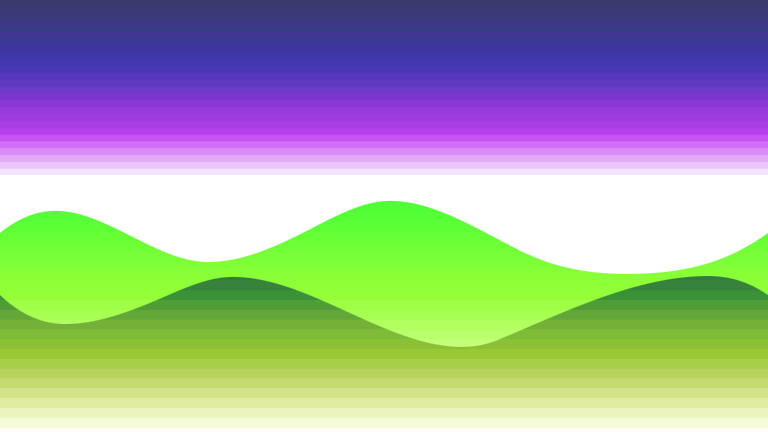
This background is drawn by a Shadertoy shader. Its source:

```glsl
// Two rolling green hills under a banded violet sky that fades to white.

const int COUNT = 8;              // stops per gradient, knots per ridge
const float HORIZON = 0.595;      // lower end of the coloured sky
const float SKY_BAND = 0.0158;    // band heights, as shares of the canvas
const float LAND_BAND = 0.0227;
const float LAND_BASE = 0.0116;
const float BAND_TINT = 0.025;    // random colour shift between bands

const vec3 WHITE = vec3(1.0);
const vec3 BACK_CREST = vec3(0.31, 1.0, 0.21);
const vec3 BACK_MIDDLE = vec3(0.58, 1.0, 0.22);
const vec3 BACK_FOOT = vec3(0.77, 1.0, 0.48);

// Gradient stops: height, then colour, from the top down
const vec4 SKY[COUNT] = vec4[COUNT](
    vec4(1.00, 0.24, 0.22, 0.42), vec4(0.90, 0.24, 0.22, 0.60),
    vec4(0.85, 0.25, 0.22, 0.70), vec4(0.765, 0.53, 0.22, 0.83),
    vec4(0.695, 0.72, 0.24, 0.93), vec4(0.667, 0.82, 0.43, 0.97),
    vec4(0.64, 0.88, 0.62, 0.97), vec4(0.60, 0.97, 0.90, 1.00));
const vec4 FRONT[COUNT] = vec4[COUNT](
    vec4(0.36, 0.20, 0.49, 0.24), vec4(0.325, 0.22, 0.54, 0.22),
    vec4(0.26, 0.42, 0.69, 0.22), vec4(0.18, 0.61, 0.78, 0.21),
    vec4(0.13, 0.73, 0.84, 0.38), vec4(0.075, 0.87, 0.91, 0.60),
    vec4(0.035, 0.95, 0.96, 0.80), vec4(0.00, 1.00, 0.99, 0.95));

// Ridge knots: x, height, slope
const vec3 BACK_RIDGE[COUNT] = vec3[COUNT](
    vec3(0.0, 0.461, 1.42), vec3(0.072, 0.512, 0.0),
    vec3(0.271, 0.3935, 0.0), vec3(0.391, 0.458, 0.89),
    vec3(0.508, 0.535, 0.0), vec3(0.677, 0.420, -0.89),
    vec3(0.814, 0.366, 0.0), vec3(1.0, 0.461, 1.3));
const vec3 FRONT_RIDGE[COUNT] = vec3[COUNT](
    vec3(0.0, 0.317, -1.69), vec3(0.085, 0.250, 0.0),
    vec3(0.195, 0.2986, 0.73), vec3(0.303, 0.359, 0.0),
    vec3(0.602, 0.197, 0.0), vec3(0.651, 0.215, 0.75),
    vec3(0.922, 0.361, 0.0), vec3(1.0, 0.317, -1.24));

float hash(float n) {
    return fract(sin(n * 12.9898) * 43758.5453);
}

// Height snapped to band centres, with a pixel-wide blend between bands
float bandHeight(float y, float base, float size) {
    float v = (y - base) / size;
    float blend = min(1.0 / (iResolution.y * size), 1.0);
    return base + size * (floor(v) + 0.5 + smoothstep(1.0 - blend, 1.0, fract(v)));
}

vec3 bandTint(float y, float base, float size) {
    float shift = hash(floor((y - base) / size)) - 0.5;
    return BAND_TINT * shift * vec3(1.0, -1.0, 0.5);
}

vec3 gradient(vec4 stops[COUNT], float y) {
    vec3 color = stops[0].yzw;
    for (int i = 1; i < COUNT; i++) {
        float t = (stops[i - 1].x - y) / (stops[i - 1].x - stops[i].x);
        color = mix(color, stops[i].yzw, clamp(t, 0.0, 1.0));
    }
    return color;
}

// Cubic Hermite curve through the knots
float ridge(vec3 knots[COUNT], float x) {
    float height = knots[0].y;
    for (int i = 1; i < COUNT; i++) {
        vec3 a = knots[i - 1], b = knots[i];
        if (x < a.x) break;
        float span = b.x - a.x;
        float t = clamp((x - a.x) / span, 0.0, 1.0), s = 1.0 - t;
        height = mix(a.y, b.y, t * t * (3.0 - 2.0 * t))
               + span * t * s * (a.z * s - b.z * t);
    }
    return height;
}

float below(float height, float y) {
    float d = height - y;
    return clamp(0.5 + d / fwidth(d), 0.0, 1.0);
}

void mainImage(out vec4 fragColor, in vec2 fragCoord) {
    vec2 uv = fragCoord / iResolution.xy;

    // Sky and white haze
    float skyY = bandHeight(uv.y, HORIZON, SKY_BAND);
    vec3 sky = gradient(SKY, skyY) + bandTint(uv.y, HORIZON, SKY_BAND);
    vec3 color = mix(sky, WHITE, below(HORIZON, uv.y));

    // Back hill
    float landY = bandHeight(uv.y, LAND_BASE, LAND_BAND);
    vec3 back = mix(BACK_MIDDLE, BACK_CREST, smoothstep(0.30, 0.55, landY));
    back = mix(back, BACK_FOOT, clamp((0.32 - landY) / 0.12, 0.0, 1.0));
    color = mix(color, back, below(ridge(BACK_RIDGE, uv.x), uv.y));

    // Front hill
    vec3 front = gradient(FRONT, landY) + bandTint(uv.y, LAND_BASE, LAND_BAND);
    color = mix(color, front, below(ridge(FRONT_RIDGE, uv.x), uv.y));

    fragColor = vec4(clamp(color, 0.0, 1.0), 1.0);
}
```
